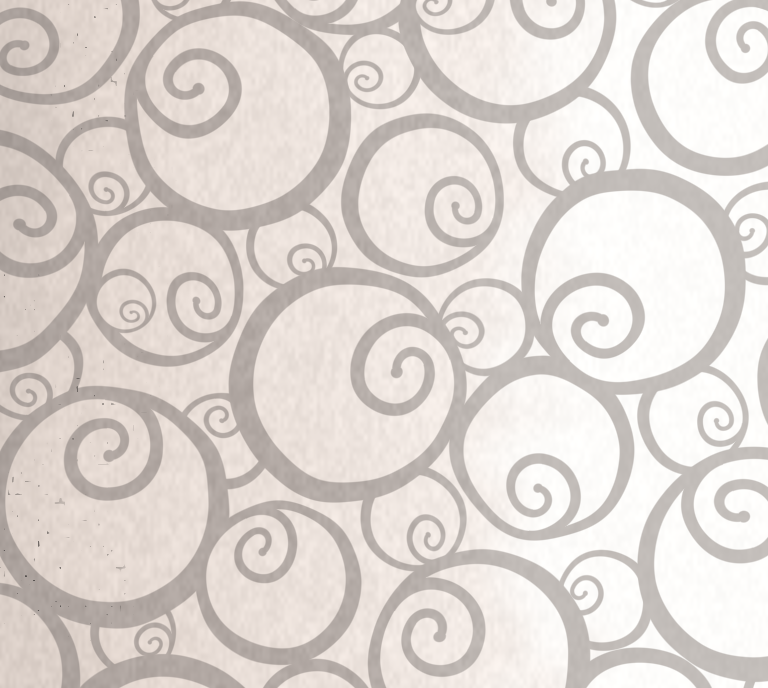
Reproduce this pattern procedurally as a WebGL 2 fragment shader.

```glsl
#version 300 es
precision highp float;
// Packed grey scrollwork spirals on textured cream paper that fades to white at the right.

#define PERIOD 0.30        // spacing of large spirals, in canvas heights
#define TILT 0.42          // rotation of the lattice
#define JITTER 0.28        // displacement of large spirals
#define BASE_RADIUS 0.49   // mean large radius, in periods
#define THICK 0.205        // widest part of a ring, in radii
#define THIN 0.105         // narrowest part, where the curl leaves
#define CHILD_SHARE 0.42   // share of large spirals that hold a small one
#define GRAIN 0.075        // strength of the paper tooth
#define SEED 23.0

uniform vec2 u_resolution;
out vec4 fragColor;

const float TAU = 6.2831853;

vec2 hash2(vec2 p) {
    vec3 q = fract(p.xyx * vec3(0.1031, 0.1030, 0.0973));
    q += dot(q, q.yzx + 33.33);
    return fract((q.xx + q.yz) * q.zy);
}

float noise(vec2 p) {
    vec2 i = floor(p), f = fract(p);
    f = f * f * (3.0 - 2.0 * f);
    float low = mix(hash2(i).x, hash2(i + vec2(1, 0)).x, f.x);
    float high = mix(hash2(i + vec2(0, 1)).x, hash2(i + vec2(1, 1)).x, f.x);
    return mix(low, high, f.y);
}

mat2 rotation(float a) {
    return mat2(cos(a), sin(a), -sin(a), cos(a));
}

// Tapered half circle between two points of the x axis, above or below it.
float halfArc(vec2 q, float start, float end, float side, float w0, float w1) {
    if (q.y * side < 0.0) return 1.0;
    float along = clamp((q.x - start) / (end - start), 0.0, 1.0);
    float ring = length(q - vec2(0.5 * (start + end), 0)) - 0.5 * abs(end - start);
    return abs(ring) - mix(w0, w1, along);
}

// Unit spiral: a crescent ring whose thin side rolls into a shrinking curl.
float spiralDistance(vec2 q) {
    float hole = length(q - vec2(0.5 * (THICK - THIN), 0)) - 1.0 + 0.5 * (THICK + THIN);
    float d = -hole;
    d = min(d, halfArc(q, 1.0 - 0.5 * THIN, 0.10, 1.0, 0.056, 0.056));
    d = min(d, halfArc(q, 0.10, 0.70, -1.0, 0.056, 0.043));
    d = min(d, halfArc(q, 0.70, 0.42, 1.0, 0.043, 0.036));
    return min(d, length(q - vec2(0.42, 0)) - 0.050);
}

// Lays an opaque disc with its spiral over the ink so far.
void paintSpiral(inout float ink, vec2 q, float soft) {
    float disc = 1.0 - smoothstep(-soft, soft, length(q) - 1.0);
    float stroke = 1.0 - smoothstep(-soft, soft, spiralDistance(q));
    ink = mix(ink, stroke, disc);
}

// Centre and radius; large and smaller ones alternate so that they nest.
vec3 largeCircle(vec2 cell) {
    vec2 h = hash2(cell + SEED);
    float checker = mod(cell.x + cell.y, 2.0) * 2.0 - 1.0;
    float radius = BASE_RADIUS + 0.065 * checker + 0.08 * (hash2(cell + SEED + 51.0).x - 0.5);
    return vec3(cell + (h - 0.5) * JITTER, radius);
}

// Circle in the gap among four large ones.
vec3 fillerCircle(vec2 cell) {
    vec3 sum = vec3(0);
    for (int k = 0; k < 4; k++) sum += largeCircle(cell + vec2(k & 1, k >> 1));
    vec2 centre = sum.xy * 0.25;
    float reach = 0.0;
    for (int k = 0; k < 4; k++) {
        vec3 c = largeCircle(cell + vec2(k & 1, k >> 1));
        reach += 0.25 * (distance(centre, c.xy) - c.z);
    }
    return vec3(centre, max(reach + 0.015, 0.12));
}

// Turns and mirrors a point into the frame of one spiral.
vec2 toSpiral(vec2 p, vec3 circle, vec2 h) {
    vec2 q = rotation(h.x * TAU) * (p - circle.xy) / circle.z;
    return vec2(q.x, h.y < 0.5 ? q.y : -q.y);
}

float scrollwork(vec2 p, float soft) {
    float ink = 0.0;
    for (int k = 0; k < 9; k++) {
        vec2 cell = floor(p) + vec2(k % 3 - 1, k / 3 - 1);
        vec3 c = fillerCircle(cell);
        paintSpiral(ink, toSpiral(p, c, hash2(cell + SEED + 17.0)), soft / c.z);
    }
    for (int k = 0; k < 9; k++) {
        vec2 cell = round(p) + vec2(k % 3 - 1, k / 3 - 1);
        vec3 c = largeCircle(cell);
        vec2 h = hash2(cell + SEED + 31.0);
        vec2 q = toSpiral(p, c, h);
        paintSpiral(ink, q, soft / c.z);
        // small spiral resting on the inner wall, away from the curl
        if (hash2(cell + SEED + 73.0).x < CHILD_SHARE) {
            vec3 child = vec3(-0.41, 0.38, 0.40);
            paintSpiral(ink, toSpiral(q, child, h.yx), soft / (c.z * child.z));
        }
    }
    return ink;
}

void main() {
    vec2 uv = gl_FragCoord.xy / u_resolution.y;
    float across = gl_FragCoord.x / u_resolution.x;

    // Scrollwork with a slight hand-drawn wobble
    vec2 p = rotation(TILT) * uv / PERIOD;
    p += 0.025 * (vec2(noise(p * 4.0), noise(p * 4.0 + 40.0)) - 0.5);
    float ink = scrollwork(p, 0.9 / (u_resolution.y * PERIOD));

    // Paper and ink both brighten toward the right
    float tone = across + 0.14 * (noise(uv * 4.0) - 0.5) + 0.06 * (noise(uv * 15.0) - 0.5);
    float white = smoothstep(0.60, 0.78, tone);
    vec3 paper = mix(vec3(0.89, 0.842, 0.812), vec3(0.955, 0.925, 0.905), smoothstep(0.05, 0.68, tone));
    paper = mix(paper, vec3(0.995, 0.992, 0.985), white);
    vec3 grey = mix(vec3(0.69, 0.652, 0.632), vec3(0.765, 0.745, 0.73), smoothstep(0.2, 0.9, tone));
    vec3 color = mix(paper, grey, ink);

    // Paper tooth, stained edge and sparse specks on the left
    float tooth = 0.6 * noise(uv * vec2(190, 110)) + 0.4 * noise(uv * vec2(90, 60) + 9.0) - 0.5;
    color += GRAIN * tooth * mix(1.0, 0.45, white);
    color *= 1.0 - 0.07 * (1.0 - smoothstep(0.0, 0.16, tone)) * (0.5 + 0.5 * uv.y);
    float speck = smoothstep(0.93, 0.98, noise(uv * 160.0 + 70.0)) * smoothstep(0.55, 0.8, noise(uv * 7.0));
    color *= 1.0 - 0.5 * speck * (1.0 - smoothstep(0.05, 0.25, across));

    fragColor = vec4(clamp(color, 0.0, 1.0), 1.0);
}
```
